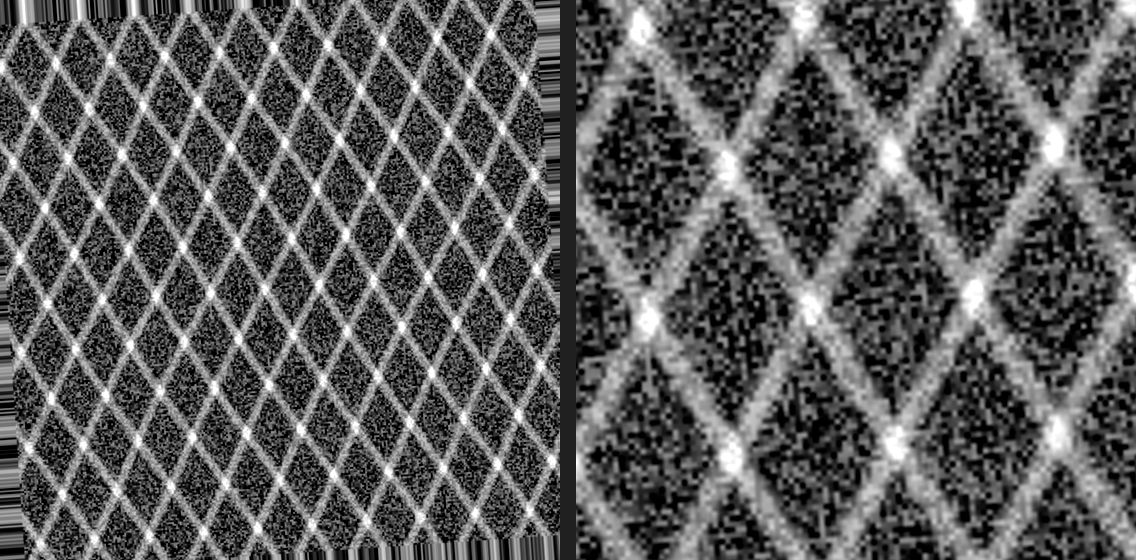
Left: the whole. Right: its middle third, enlarged.
Reproduce this pattern procedurally as a WebGL 2 fragment shader.

```glsl
#version 300 es
precision highp float;
// A tilted, grainy diamond mesh of soft pale lines, smeared outward past its border.

#define TILT 0.068                    // counterclockwise turn, radians
#define CELL vec2(0.0973, 0.1706)     // diamond width and height
#define NODE vec2(0.0219, 0.0716)     // one crossing, from the centre
#define BORDER 0.490                  // half size of the unsmeared area
#define BEND vec2(0.006, 10.0)        // sideways sway: amount, frequency
#define LINE vec2(0.03, 0.14)         // core and outer edge, in line spacings
#define BASE_TONE 0.215
#define LINE_TONE 0.41
#define GRAIN_CELLS 300.0
#define GRAIN_DARK 0.75               // grain contrast inside diamonds
#define GRAIN_LIGHT 0.38              // grain contrast on lines

uniform vec2 u_resolution;
out vec4 fragColor;

float hash(vec2 cell) {
    vec3 h = fract(vec3(cell.xyx) * 0.1031);
    h += dot(h, h.yzx + 33.33);
    return fract((h.x + h.y) * h.z);
}

float valueNoise(vec2 p) {
    vec2 cell = floor(p);
    vec2 f = fract(p);
    f = f * f * (3.0 - 2.0 * f);
    float low = mix(hash(cell), hash(cell + vec2(1.0, 0.0)), f.x);
    float high = mix(hash(cell + vec2(0.0, 1.0)), hash(cell + 1.0), f.x);
    return mix(low, high, f.y);
}

// Soft stripe centred on every integer.
float stripe(float s) {
    float distanceToLine = abs(fract(s + 0.5) - 0.5);
    return 1.0 - smoothstep(LINE.x, LINE.y, distanceToLine);
}

void main() {
    vec2 p = gl_FragCoord.xy / u_resolution - 0.5;

    // Turn into the mesh frame; clamping stretches the border outward.
    float c = cos(TILT), s = sin(TILT);
    p = vec2(c * p.x + s * p.y, c * p.y - s * p.x);
    p = clamp(p, -BORDER, BORDER);

    // Two crossing families of diagonals, brightest where they overlap.
    vec2 swayed = p - vec2(BEND.x * sin(BEND.y * p.y), 0.0);
    vec2 lattice = (swayed - NODE) / CELL;
    float mesh = stripe(lattice.x + lattice.y) + stripe(lattice.x - lattice.y);

    // Fine grain, weaker on the lines.
    float grain = valueNoise((p + 1.0) * GRAIN_CELLS) - 0.5;
    float contrast = mix(GRAIN_DARK, GRAIN_LIGHT, min(mesh, 1.0));
    float tone = BASE_TONE + LINE_TONE * mesh + contrast * grain;

    fragColor = vec4(vec3(clamp(tone, 0.0, 1.0)), 1.0);
}
```
